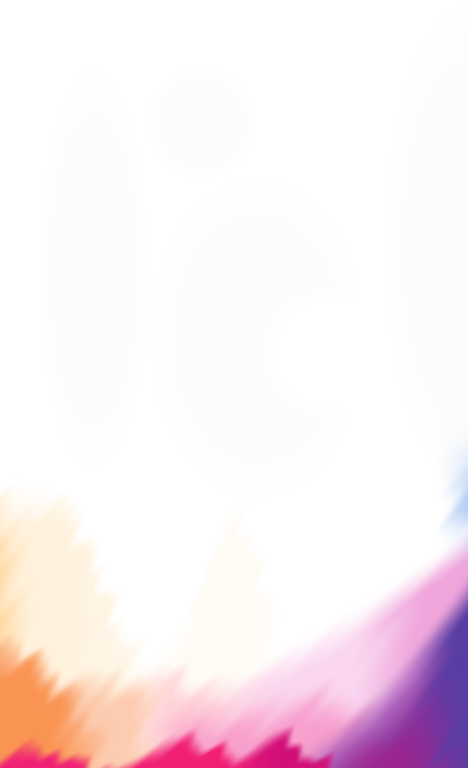
A WebGL 2 fragment shader for this background:

```glsl
#version 300 es
precision highp float;
// Soft white field with diagonal paint strokes rising from the lower edge.
// Each colour is a height profile over x; layered sines shift the profiles
// along the stroke direction, giving blurred, feathered brush ends.

uniform vec2 u_resolution;
out vec4 fragColor;

// Uneven offset along the strokes, varying mostly across them.
float strokeOffset(vec2 p) {
    float across = dot(p, vec2(0.74, -0.67));
    float along = dot(p, vec2(0.67, 0.74));
    float bend = sin(along * 17.0 + across * 9.0);
    return 0.45 * sin(across * 105.0 + bend)
         + 0.35 * sin(across * 187.0 - bend * 1.4 + 1.7)
         + 0.20 * sin(across * 311.0 + along * 21.0);
}

// Coverage below a profile, with a feathered top edge.
float below(float y, float height, float feather) {
    return 1.0 - smoothstep(height - feather, height + feather, y);
}

// Gaussian bump in one dimension.
float bump(float x, float center, float width) {
    float d = (x - center) / width;
    return exp(-d * d);
}

// Soft elliptical spot.
float spot(vec2 uv, vec2 center, vec2 radius) {
    return 1.0 - smoothstep(0.75, 1.15, length((uv - center) / radius));
}

// Barely visible grey clouds on white.
vec3 paper(vec2 uv) {
    float cloud = spot(uv, vec2(0.20, 0.65), vec2(0.11, 0.25));
    cloud = max(cloud, spot(uv, vec2(0.43, 0.84), vec2(0.11, 0.07)));
    cloud = max(cloud, spot(uv, vec2(0.55, 0.56), vec2(0.22, 0.20)));
    cloud = max(cloud, spot(uv, vec2(1.0, 0.68), vec2(0.17, 0.30)));
    cloud *= 1.0 - spot(uv, vec2(0.70, 0.54), vec2(0.13, 0.08));
    return vec3(1.0 - 0.010 * cloud);
}

void main() {
    vec2 p = gl_FragCoord.xy / u_resolution.y;
    vec2 uv = gl_FragCoord.xy / u_resolution;
    float jitter = strokeOffset(p);

    // Profiles are read at a point moved along the stroke direction.
    vec2 q = p - vec2(0.67, 0.74) * jitter * 0.016;
    float x = q.x * u_resolution.y / u_resolution.x;
    float y = q.y;
    vec3 color = paper(uv);

    // Cream wash: a left bank and a faint central plume.
    float leftBank = 0.12 + 0.22 * (1.0 - smoothstep(0.12, 0.33, x));
    float plume = 0.20 * bump(x, 0.50, 0.09);
    float wash = below(y, leftBank + plume, 0.035) * (1.0 - smoothstep(0.52, 0.64, x));
    vec3 cream = mix(vec3(1.0, 0.945, 0.86), vec3(1.0, 0.985, 0.96), smoothstep(0.08, 0.42, x));
    color = mix(color, cream, wash);
    float amber = below(y, 0.32, 0.05) * (1.0 - smoothstep(-0.02, 0.10, x + y * 0.12));
    color = mix(color, vec3(1.0, 0.80, 0.52), amber * 0.8);

    // Peach strokes with a saturated orange corner.
    float peach = below(y, 0.108 + 0.05 * (1.0 - smoothstep(0.0, 0.14, x)), 0.024);
    peach *= 1.0 - smoothstep(0.27, 0.39, x);
    color = mix(color, vec3(0.99, 0.80, 0.69), peach);
    float orange = below(y, 0.145 - 0.55 * max(x - 0.05, 0.0), 0.032);
    orange *= 1.0 - smoothstep(0.10, 0.25, x);
    color = mix(color, vec3(0.98, 0.58, 0.32), orange);

    // Pale pink ridge climbing to the right.
    float climb = max((x - 0.47) / 0.53, 0.0);
    float ridge = 0.098 + 0.19 * pow(climb, 1.25) + 0.02 * bump(x, 0.35, 0.06);
    float pink = below(y, ridge, 0.025) * smoothstep(0.27, 0.38, x);
    vec3 blush = mix(vec3(1.0, 0.83, 0.85), vec3(0.98, 0.84, 0.94), smoothstep(0.4, 0.62, x));
    blush = mix(blush, vec3(0.94, 0.65, 0.86), smoothstep(0.74, 0.92, x));
    color = mix(color, blush, pink);
    float rose = below(y, 0.06 + 0.025 * bump(x, 0.67, 0.10), 0.032);
    rose *= smoothstep(0.30, 0.42, x) * (1.0 - smoothstep(0.75, 0.9, x));
    color = mix(color, vec3(0.97, 0.59, 0.78), rose * 0.85);

    // Violet bank, lavender at its rim and indigo at the right edge.
    float rise = max((x - 0.65) / 0.35, 0.0);
    float crest = 0.01 + 0.215 * pow(rise, 1.35);
    float violet = below(y, crest, 0.030) * smoothstep(0.62, 0.70, x);
    float depth = smoothstep(0.0, 0.09, crest - y);
    vec3 purple = mix(vec3(0.70, 0.43, 0.76), vec3(0.54, 0.18, 0.60), depth);
    purple = mix(purple, vec3(0.35, 0.24, 0.64), smoothstep(0.86, 1.0, x + 0.25 * (y - 0.08)));
    purple = mix(purple, vec3(0.64, 0.13, 0.54), 0.7 * bump(x, 0.82, 0.09) * below(y, 0.03, 0.03));
    color = mix(color, purple, violet);

    // Bright magenta dabs along the bottom.
    float dabs = 0.027 * bump(x, 0.08, 0.08) + 0.040 * bump(x, 0.40, 0.09)
               + 0.042 * bump(x, 0.60, 0.07);
    float magenta = below(y, dabs - 0.004, 0.013);
    vec3 crimson = mix(vec3(0.94, 0.13, 0.46), vec3(0.82, 0.06, 0.47), smoothstep(0.48, 0.6, x));
    color = mix(color, crimson, magenta * (1.0 - smoothstep(0.66, 0.8, x)));

    // Faint blue glow on the right margin.
    float glow = smoothstep(0.93, 1.03, x) * bump(y, 0.35, 0.055);
    color = mix(color, vec3(0.58, 0.72, 0.94), glow * 0.75);

    fragColor = vec4(color, 1.0);
}
```
